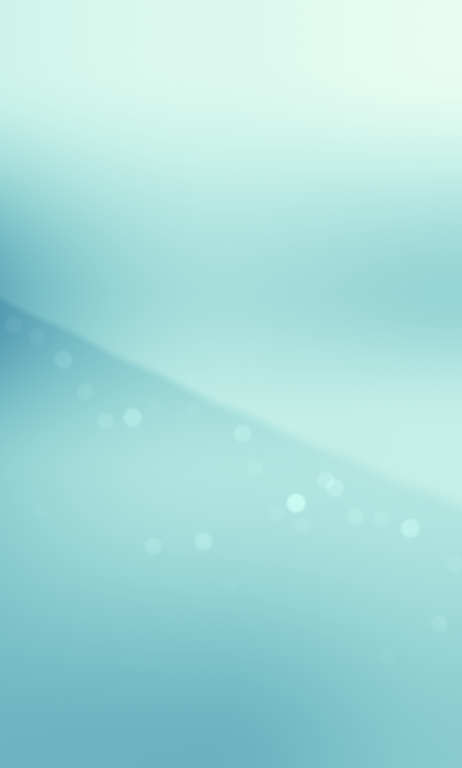
This background is drawn by a WebGL 2 fragment shader. Its source:

```glsl
#version 300 es
precision highp float;

uniform vec2 u_resolution;
out vec4 fragColor;

#define RIDGE_START 0.388
#define RIDGE_SLOPE 0.272
#define RIDGE_BULGE 0.008
#define BOKEH_COUNT 24
#define BOKEH_RADIUS 0.0115
#define BOKEH_GAIN 0.075
#define ACCENT_POS vec2(0.641, 0.655)

float hash(float n) {
    return fract(sin(n * 127.1 + 11.7) * 43758.5453);
}

// Depth below the top edge at which the slope begins
float ridge(float x) {
    return RIDGE_START + RIDGE_SLOPE * x + RIDGE_BULGE * sin(3.14159 * x)
         + 0.0015 * sin(x * 31.0);
}

// Blend the left, middle and right tones across the width
float across(vec3 tones, float x) {
    float rise = 1.0 - pow(max(1.0 - 2.0 * x, 0.0), 2.0);
    float leftHalf = mix(tones.x, tones.y, rise);
    return mix(leftHalf, tones.z, smoothstep(0.45, 1.0, x));
}

// Bright haze fading to a blue band, then to a pale glow
float skyTone(vec2 p) {
    vec3 tones = vec3(0.81, 0.86, 0.91);
    tones = mix(tones, vec3(0.40, 0.65, 0.59), smoothstep(0.08, 0.385, p.y));
    tones = mix(tones, vec3(0.50, 0.76, 0.77), smoothstep(0.38, 0.56, p.y));
    return across(tones, p.x);
}

// Dark left shoulder, light centre, deep lower edge
float slopeTone(vec2 p) {
    vec3 tones = vec3(0.33, 0.55, 0.66);
    tones = mix(tones, vec3(0.57, 0.69, 0.705), smoothstep(0.40, 0.62, p.y));
    tones = mix(tones, vec3(0.43, 0.42, 0.54), smoothstep(0.60, 0.99, p.y));
    return across(tones, p.x);
}

// Map a tone to the aqua colour ramp
vec3 aqua(float t) {
    return vec3(t, 0.209 + t * (1.412 - 0.608 * t), 0.457 + t * (0.827 - 0.318 * t));
}

float disc(vec2 p, vec2 centre, float radius, float aspect) {
    float d = length((p - centre) * vec2(aspect, 1.0));
    return 1.0 - smoothstep(radius * 0.7, radius * 1.2, d);
}

// Faint light spots gathered below the ridge
float bokeh(vec2 p, float aspect) {
    float light = 1.4 * disc(p, ACCENT_POS, BOKEH_RADIUS * 1.1, aspect);
    for (int i = 0; i < BOKEH_COUNT; i++) {
        float seed = float(i) * 3.0;
        float x = (float(i) + hash(seed)) / float(BOKEH_COUNT);
        float drop = hash(seed + 1.0);
        vec2 centre = vec2(x, ridge(x) + 0.025 + 0.24 * drop * drop);
        float strength = hash(seed + 2.0);
        float radius = BOKEH_RADIUS * mix(0.8, 1.1, strength);
        light += mix(0.12, 0.9, strength * strength) * disc(p, centre, radius, aspect);
    }
    return light * BOKEH_GAIN;
}

void main() {
    vec2 p = gl_FragCoord.xy / u_resolution;
    p.y = 1.0 - p.y;
    float aspect = u_resolution.x / u_resolution.y;

    // Soft ridge, blurrier toward the right
    float softness = mix(0.007, 0.016, p.x);
    float below = smoothstep(-softness, softness, p.y - ridge(p.x));
    float tone = mix(skyTone(p), slopeTone(p), below);

    vec3 colour = aqua(tone) + bokeh(p, aspect) * vec3(1.0, 0.85, 0.7);
    colour += (hash(dot(floor(p * 512.0), vec2(1.0, 0.37))) - 0.5) * 0.003;
    fragColor = vec4(clamp(colour, 0.0, 1.0), 1.0);
}
```
